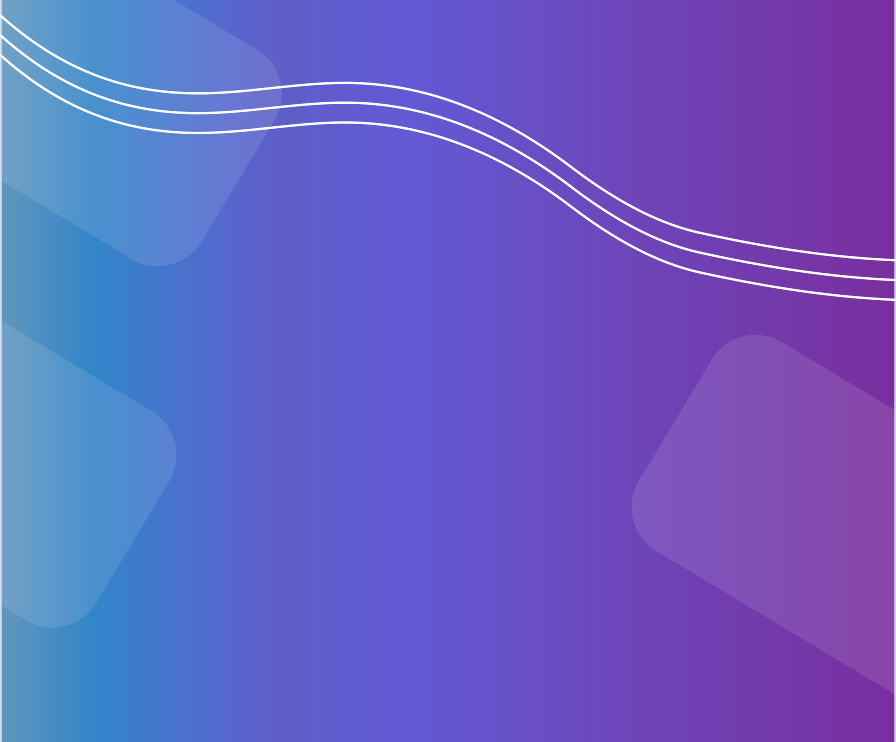
Reproduce this background procedurally as a Shadertoy shader.

```glsl
// Blue to purple gradient with translucent rounded tiles and three flowing white lines.

// Horizontal colour ramp, u from 0 (left) to 1 (right).
vec3 ramp(float u) {
    vec3 c = mix(vec3(0.385, 0.59, 0.74), vec3(0.20, 0.52, 0.79), clamp(u / 0.105, 0.0, 1.0));
    c = mix(c, vec3(0.33, 0.41, 0.81), clamp((u - 0.105) / 0.145, 0.0, 1.0));
    c = mix(c, vec3(0.37, 0.37, 0.78), clamp((u - 0.25) / 0.06, 0.0, 1.0));
    c = mix(c, vec3(0.385, 0.35, 0.84), clamp((u - 0.31) / 0.14, 0.0, 1.0));
    c = mix(c, vec3(0.42, 0.29, 0.745), clamp((u - 0.45) / 0.20, 0.0, 1.0));
    return mix(c, vec3(0.475, 0.18, 0.62), clamp((u - 0.65) / 0.35, 0.0, 1.0));
}

// Signed distance to a tilted rounded box.
float tile(vec2 p, vec2 center) {
    vec2 d = p - center;
    vec2 local = vec2(dot(d, vec2(0.857, -0.515)), dot(d, vec2(0.515, 0.857)));
    vec2 q = abs(local) - vec2(0.267, 0.1643) + 0.069;
    return length(max(q, 0.0)) + min(max(q.x, q.y), 0.0) - 0.069;
}

// Cubic segment between two knots, each holding position, height and slope.
float segment(float x, vec3 a, vec3 b) {
    float w = b.x - a.x, t = (x - a.x) / w, s = 1.0 - t;
    return s * s * ((1.0 + 2.0 * t) * a.y + t * w * a.z)
         + t * t * ((3.0 - 2.0 * t) * b.y - s * w * b.z);
}

// Height of the middle flowing line.
float wave(float x) {
    vec3 dip = vec3(0.267, 0.8475, 0.0);
    vec3 crest = vec3(0.465, 0.8616, 0.0);
    vec3 fall = vec3(0.770, 0.748, -0.76);
    vec3 tail = vec3(0.943, 0.6596, -0.22);
    if (x < dip.x) return segment(x, vec3(0.0, 0.953, -0.9), dip);
    if (x < crest.x) return segment(x, dip, crest);
    if (x < fall.x) return segment(x, crest, fall);
    if (x < tail.x) return segment(x, fall, tail);
    return segment(x, tail, vec3(1.2075, 0.6226, -0.04));
}

void mainImage(out vec4 fragColor, in vec2 fragCoord) {
    vec2 uv = fragCoord / iResolution.xy;
    vec2 p = uv * vec2(1.2075, 1.0);
    float pixel = 1.0 / iResolution.y;
    vec3 color = ramp(uv.x);

    // Translucent tiles
    float d = min(tile(p, vec2(0.092, 0.894)), tile(p, vec2(-0.050, 0.407)));
    d = min(d, tile(p, vec2(1.139, 0.296)));
    color = mix(color, vec3(1.0), 0.105 * smoothstep(0.5 * pixel, -0.5 * pixel, d));

    // Three parallel lines, thickness corrected for slope
    float slope = (wave(p.x + 0.002) - wave(p.x - 0.002)) / 0.004;
    for (int i = -1; i <= 1; i++) {
        float gap = abs(p.y - wave(p.x) - 0.0267 * float(i)) / sqrt(1.0 + slope * slope);
        float line = clamp(0.5 + (0.0016 - gap) / (0.8 * pixel), 0.0, 1.0);
        color = mix(color, vec3(1.0), line);
    }

    // Pale slivers along both sides
    float side = min(p.x, 1.2075 - p.x);
    color = mix(color, vec3(0.92, 0.94, 0.98), 0.8 * clamp(0.5 + (0.0024 - side) / pixel, 0.0, 1.0));

    fragColor = vec4(color, 1.0);
}
```
